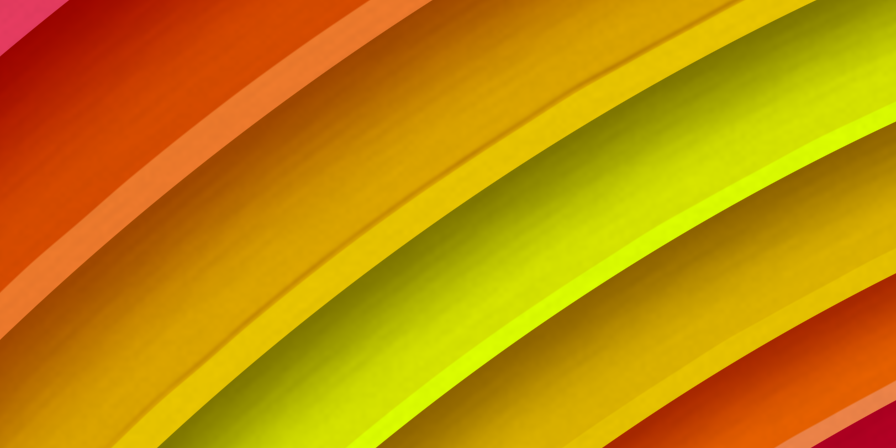
This background is drawn by a Shadertoy shader. Its source:

```glsl
// Concentric painted arches in warm colours, each shading the face below it.
#define CENTER vec2(4.331, -4.276)
#define BANDS 6
#define SHADOW_REACH 0.86
#define GRAIN 0.022
#define GROOVE_RADIUS 5.921
#define GROOVE_WIDTH 0.006
#define PINK vec3(0.89, 0.23, 0.37)

// Outer radius of each band, and the width of the bright rim that closes it.
const float radius[7] = float[7](6.729, 6.258, 5.842, 5.521, 5.216, 4.964, 4.60);
const float rimWidth[6] = float[6](0.076, 0.070, 0.042, 0.050, 0.040, 0.040);

const vec3 shadeColor[6] = vec3[6](
    vec3(0.60, 0.00, 0.00), vec3(0.61, 0.26, 0.00), vec3(0.48, 0.44, 0.00),
    vec3(0.54, 0.37, 0.00), vec3(0.64, 0.14, 0.00), vec3(0.66, 0.00, 0.12));
const vec3 litColor[6] = vec3[6](
    vec3(0.83, 0.29, 0.00), vec3(0.85, 0.64, 0.00), vec3(0.83, 0.88, 0.00),
    vec3(0.85, 0.69, 0.00), vec3(0.89, 0.37, 0.00), vec3(0.78, 0.02, 0.20));
const vec3 rimColor[6] = vec3[6](
    vec3(0.92, 0.47, 0.17), vec3(0.90, 0.76, 0.00), vec3(0.85, 0.98, 0.00),
    vec3(0.89, 0.75, 0.00), vec3(0.92, 0.51, 0.28), vec3(0.80, 0.05, 0.22));

float hash(vec2 p) {
    return fract(sin(dot(p, vec2(127.1, 311.7))) * 43758.5453);
}

float noise(vec2 p) {
    vec2 cell = floor(p), f = fract(p);
    f = f * f * (3.0 - 2.0 * f);
    return mix(mix(hash(cell), hash(cell + vec2(1, 0)), f.x),
               mix(hash(cell + vec2(0, 1)), hash(cell + vec2(1, 1)), f.x), f.y);
}

// One inside the given radius, zero outside, with a soft edge.
float inside(float r, float edge, float blur) {
    return 1.0 - smoothstep(-blur, blur, r - edge);
}

void mainImage(out vec4 fragColor, in vec2 fragCoord) {
    vec2 p = fragCoord / iResolution.y;
    vec2 toCenter = p - CENTER;
    float r = length(toCenter);
    float along = atan(-toCenter.x, toCenter.y) * 5.8;
    float blur = 0.8 / iResolution.y;

    // Hand-painted unevenness, stretched along the arches
    float streaks = noise(vec2(along * 9.0, r * 70.0)) - 0.5;
    float wobble = (noise(vec2(along * 7.0, 3.0)) - 0.5) * 0.004;

    // Bands from the outside in
    vec3 color = PINK;
    for (int i = 0; i < BANDS; i++) {
        float rimEdge = radius[i + 1] + rimWidth[i];
        float depth = (radius[i] - r) / (radius[i] - rimEdge);
        float light = smoothstep(-0.12, SHADOW_REACH, depth + streaks * 0.03);
        vec3 band = mix(shadeColor[i], litColor[i], light);
        band = mix(band, rimColor[i], inside(r + wobble, rimEdge, blur * 1.5));
        color = mix(color, band, inside(r, radius[i], blur));
    }

    // Worn groove above the broad yellow rim
    float offset = (r - GROOVE_RADIUS + wobble * 1.5) / GROOVE_WIDTH;
    float wear = smoothstep(2.8, 3.6, p.x + 2.9) * (0.6 + 0.4 * noise(vec2(along * 12.0, 8.0)));
    color = mix(color, vec3(0.72, 0.48, 0.00), 0.75 * wear * exp(-offset * offset));

    // Fine paint grain
    float grain = noise(p * 85.0) - 0.5 + streaks;
    color *= 1.0 + GRAIN * grain;
    fragColor = vec4(clamp(color, 0.0, 1.0), 1.0);
}
```
